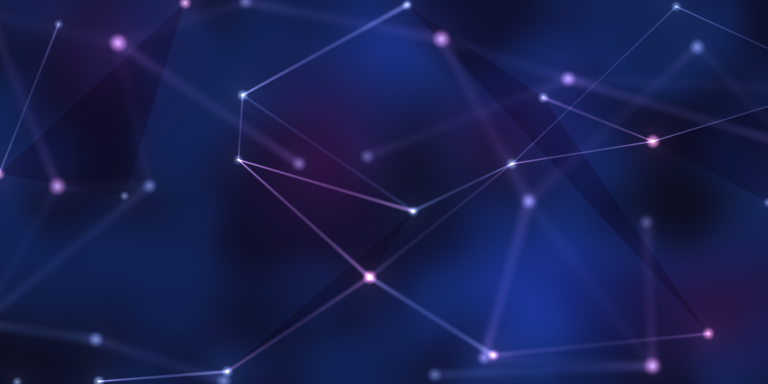
Give the GLSL for this background, as a WebGL 2 fragment shader.

```glsl
#version 300 es
precision highp float;
// Glowing network of nodes and thin links over a dark navy haze.
// Jittered grid nodes are joined pairwise by random choice; a second,
// blurred network and a few translucent facets give depth.
uniform vec2 u_resolution;
out vec4 fragColor;

const int NODE_COUNT = 21; // 7 columns of 3

vec2 hash2(vec2 p) {
  vec3 q = fract(p.xyx * vec3(0.1031, 0.1030, 0.0973));
  q += dot(q, q.yzx + 33.33);
  return fract((q.xx + q.yz) * q.zy);
}

float gradientDot(vec2 cell, vec2 offset) {
  return dot(hash2(cell + 41.0) * 2.0 - 1.0, offset);
}

float gradientNoise(vec2 p) {
  vec2 i = floor(p), f = p - i;
  vec2 u = f * f * f * (f * (f * 6.0 - 15.0) + 10.0);
  vec2 e = vec2(1.0, 0.0);
  return mix(mix(gradientDot(i, f), gradientDot(i + e, f - e), u.x),
             mix(gradientDot(i + e.yx, f - e.yx), gradientDot(i + 1.0, f - 1.0), u.x), u.y);
}

float blob(vec2 p, vec2 center, vec2 size) {
  vec2 q = (p - center) / size;
  return exp(-dot(q, q));
}

vec2 nodeAt(int i, float seed) {
  vec2 cell = vec2(i / 3, i % 3);
  return (cell + 0.1 + 0.8 * hash2(cell + seed)) * vec2(0.34, 0.36) - vec2(0.14, 0.04);
}

// Soft haze: navy noise, blue glows, magenta and black patches
vec3 haze(vec2 p) {
  float n = gradientNoise(p * 2.3 + 3.7) + 0.5 * gradientNoise(p * 4.9 + 11.0);
  vec3 color = mix(vec3(0.05, 0.06, 0.17), vec3(0.07, 0.135, 0.34), smoothstep(-0.35, 0.25, n));
  float blue = blob(p, vec2(1.43, 0.24), vec2(0.27, 0.18))
             + 0.6 * blob(p, vec2(1.02, 0.88), vec2(0.16, 0.16))
             + 0.6 * blob(p, vec2(1.43, 0.73), vec2(0.16, 0.18));
  color += vec3(0.04, 0.09, 0.30) * blue;
  float magenta = blob(p, vec2(0.84, 0.59), vec2(0.17, 0.2))
                + 0.6 * blob(p, vec2(0.27, 0.88), vec2(0.16, 0.2))
                + 0.6 * blob(p, vec2(1.27, 0.64), vec2(0.2, 0.12))
                + 0.8 * blob(p, vec2(1.87, 0.2), vec2(0.2, 0.14));
  color = mix(color, vec3(0.20, 0.07, 0.28), 0.75 * min(magenta, 1.0));
  float black = blob(p, vec2(1.76, 0.46), vec2(0.13, 0.1))
              + 0.6 * blob(p, vec2(1.08, 0.56), vec2(0.1, 0.16))
              + 0.7 * blob(p, vec2(0.05, 0.05), vec2(0.25, 0.2));
  return mix(color, vec3(0.04, 0.04, 0.09), 0.75 * min(black, 1.0));
}

// Coverage of the triangle spanned by three nearby nodes
float facet(vec2 p, int i, float seed, float pixel) {
  vec2 v[3] = vec2[3](nodeAt(i, seed), nodeAt(i + 3, seed), nodeAt(i + 4, seed));
  vec2 ab = v[1] - v[0], ac = v[2] - v[0];
  float turn = sign(ab.x * ac.y - ab.y * ac.x);
  float inside = 1e3;
  for (int k = 0; k < 3; k++) {
    vec2 edge = normalize(v[(k + 1) % 3] - v[k]), q = p - v[k];
    inside = min(inside, turn * (edge.x * q.y - edge.y * q.x));
  }
  return smoothstep(-pixel, pixel, inside);
}

vec3 network(vec2 p, float seed, float blur, float pixel) {
  vec2 nodes[NODE_COUNT];
  vec2 traits[NODE_COUNT]; // x: hub strength, y: defocus
  for (int i = 0; i < NODE_COUNT; i++) {
    nodes[i] = nodeAt(i, seed);
    traits[i] = hash2(vec2(i, 7) + seed * 1.3);
  }
  vec3 light = vec3(0.0);
  for (int i = 0; i < NODE_COUNT; i++) {
    // Links: wider and dimmer out of focus, brighter at the ends
    for (int j = i + 1; j < NODE_COUNT; j++) {
      vec2 ab = nodes[j] - nodes[i], q = p - nodes[i];
      vec2 dice = hash2(vec2(i, j) * 3.1 + seed);
      float hub = max(traits[i].x, traits[j].x);
      if (length(ab) > 0.64 || dice.x > 0.1 + 0.4 * hub * hub) continue;
      float t = clamp(dot(q, ab) / dot(ab, ab), 0.0, 1.0);
      float defocus = mix(pow(traits[i].y, 3.0), pow(traits[j].y, 3.0), t);
      float width = max(blur, 1.1 * pixel) + 0.009 * defocus;
      float line = 1.0 - smoothstep(0.0, width, length(q - t * ab));
      float ends = 0.45 + 0.55 * pow(2.0 * t - 1.0, 2.0);
      float strength = (0.25 + 0.75 * dice.y * dice.y) * ends * sqrt(0.004 / width);
      vec3 tint = mix(vec3(0.45, 0.62, 0.95), vec3(0.88, 0.55, 0.92), fract(dice.x * 37.0));
      light += tint * line * strength;
    }
    // Nodes: translucent disc, hot core and halo
    float d = length(p - nodes[i]);
    float radius = 0.010 + 0.008 * traits[i].x + 0.4 * blur;
    float disc = 1.0 - smoothstep(0.55 * radius, radius + pixel, d);
    float core = exp(-d * d / (0.2 * radius * radius));
    vec3 tint = mix(vec3(0.55, 0.68, 0.95), vec3(0.95, 0.5, 0.8), step(0.5, traits[i].x));
    light += (tint * (0.45 * disc + 0.14 * exp(-d / 0.035)) + 0.5 * core) * (0.4 + 0.6 * traits[i].x);
  }
  return light;
}

void main() {
  vec2 p = gl_FragCoord.xy / u_resolution.y;
  float pixel = 1.0 / u_resolution.y;
  vec3 color = haze(p);
  for (int i = 1; i < 17; i += 5)
    color = mix(color, color * vec3(0.85, 0.72, 0.82), facet(p, i, 5.0, pixel));
  color += 0.5 * network(p, 23.0, 0.022, pixel);
  vec3 light = network(p, 5.0, 0.004, pixel);
  color += light * (1.0 - 0.5 * color);
  fragColor = vec4(min(color, 1.0), 1.0);
}
```
